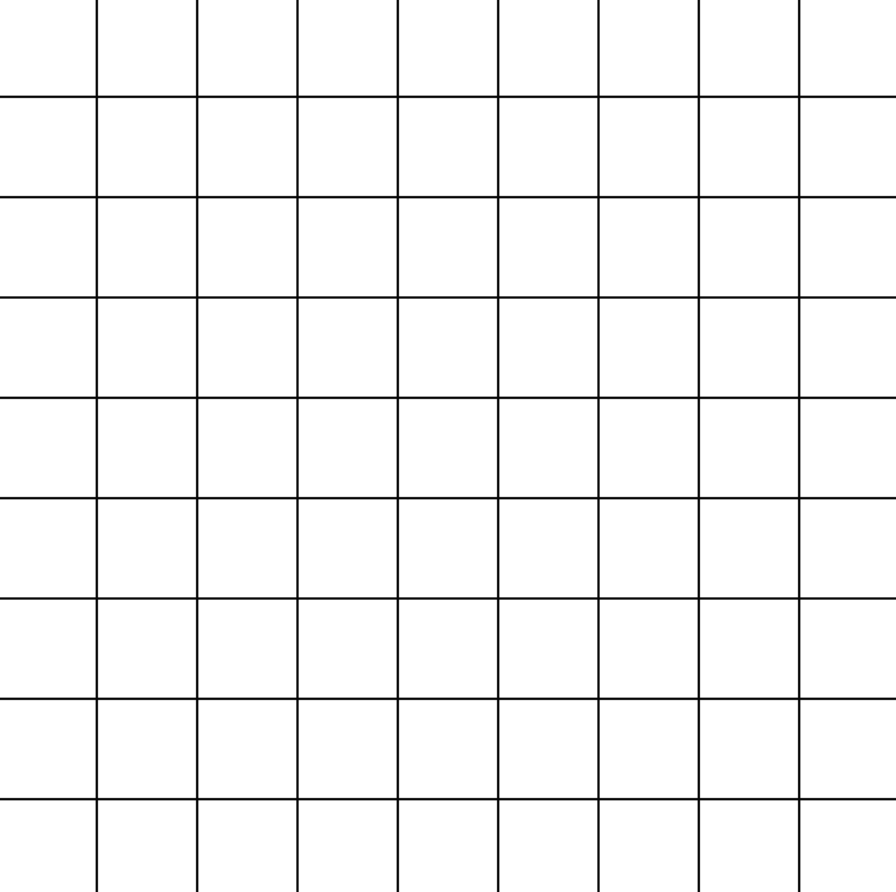
Write a WebGL 1 fragment shader that draws this pattern.

```glsl
precision highp float;
// Plain square grid: thin near-black rules on white, eight each way,
// leaving nine cells across and nine down with the outer ones trimmed.
// Each rule is a distance to the nearest repeat, softened by about a pixel.

uniform vec2 u_resolution;

// Lengths are fractions of the canvas width.
const float CELL_SIZE = 86.0 / 768.0;
const float FIRST_RULE = 83.0 / 768.0;
const float RULE_WIDTH = 2.0 / 768.0;
const float EDGE_PIXELS = 1.3;

const vec3 PAPER = vec3(1.0);
const vec3 INK = vec3(0.02);

// Distance on each axis to the nearest rule of a repeating set.
vec2 ruleDistance(vec2 p, float first, float period) {
  vec2 cell = fract((p - first) / period + 0.5) - 0.5;
  return abs(cell) * period;
}

// Ink coverage of a rule, with a linear ramp across its edge.
vec2 ruleCoverage(vec2 dist, float width, float softness) {
  return clamp(0.5 + (0.5 * width - dist) / softness, 0.0, 1.0);
}

void main() {
  // Measure from the upper left corner so cells stay square.
  vec2 fromTopLeft = vec2(gl_FragCoord.x, u_resolution.y - gl_FragCoord.y);
  vec2 p = fromTopLeft / u_resolution.x;
  float softness = EDGE_PIXELS / u_resolution.x;

  vec2 dist = ruleDistance(p, FIRST_RULE, CELL_SIZE);
  vec2 coverage = ruleCoverage(dist, RULE_WIDTH, softness);

  // Lay the two sets of rules over each other.
  float ink = 1.0 - (1.0 - coverage.x) * (1.0 - coverage.y);
  gl_FragColor = vec4(mix(PAPER, INK, ink), 1.0);
}
```
